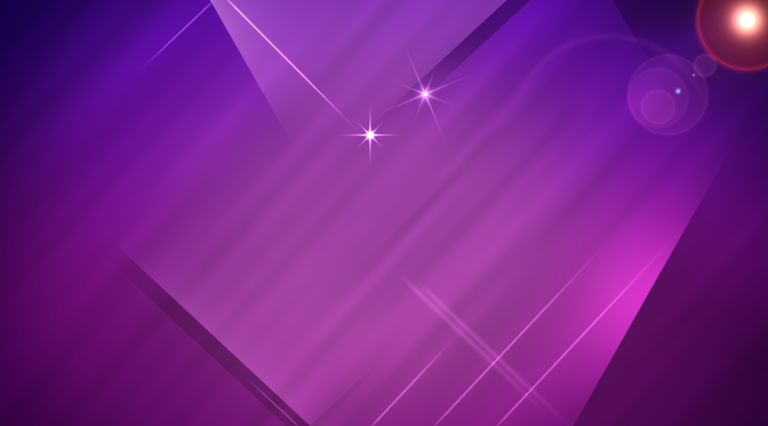
A Shadertoy shader for this background:

```glsl
// Violet abstract backdrop: a tilted-streak gradient cut by glowing panel edges,
// with thin light strokes, two star glints and a lens flare in the upper right.
// Coordinates are in canvas heights, origin at the lower left.

const float DESIGN_ASPECT = 1.803;
const vec2  GLOW_CENTER = vec2(0.92, 0.44);
const vec2  GLOW_RADII  = vec2(0.95, 0.85);
const vec2  STREAK_DIR  = vec2(0.68, 0.73);
const float STREAK_GAIN = 0.26;
const vec3 CENTER_LOW = vec3(0.64, 0.25, 0.58), CENTER_HIGH = vec3(0.60, 0.25, 0.70);
const vec3 MID_LOW    = vec3(0.47, 0.06, 0.49), MID_HIGH    = vec3(0.40, 0.06, 0.69);
const vec3 EDGE_LOW   = vec3(0.21, 0.00, 0.27), EDGE_HIGH   = vec3(0.09, 0.00, 0.29);
const vec3 STROKE_TINT = vec3(0.72, 0.52, 0.68);
const vec3 GHOST_TINT  = vec3(0.30, 0.16, 0.16);
const vec2 FLARE_POS   = vec2(1.754, 0.953);
const float FLARE_RING = 0.117;

float hash(vec2 p) {
    return fract(sin(dot(p, vec2(127.1, 311.7))) * 43758.55);
}

float noise(vec2 p) {
    vec2 i = floor(p), f = fract(p);
    f = f * f * (3.0 - 2.0 * f);
    return mix(mix(hash(i), hash(i + vec2(1, 0)), f.x),
               mix(hash(i + vec2(0, 1)), hash(i + vec2(1, 1)), f.x), f.y);
}

// x: position along a-b (0..1 inside), y: signed distance, positive on the left
vec2 lineSpace(vec2 p, vec2 a, vec2 b) {
    vec2 d = b - a, q = p - a;
    return vec2(dot(q, d) / dot(d, d), (d.x * q.y - d.y * q.x) / length(d));
}

float cover(float d) {
    float w = 1.0 / iResolution.y;
    return smoothstep(-w, w, d);
}

// Soft stroke, brightest at a and fading out towards b
float stroke(vec2 p, vec2 a, vec2 b, float width) {
    vec2 s = lineSpace(p, a, b);
    float k = s.y / max(width, 0.7 / iResolution.y);
    return exp(-k * k) * smoothstep(-0.05, 0.08, s.x) * smoothstep(1.0, 0.45, s.x);
}

float star(vec2 p, float turn, float size) {
    float sum = exp(-dot(p, p) / (size * size * 0.009));
    for (int i = 0; i < 4; i++) {
        float a = turn + float(i) * 0.7854;
        vec2 q = vec2(dot(p, vec2(cos(a), sin(a))), dot(p, vec2(-sin(a), cos(a))));
        float reach = size * (i % 2 == 0 ? 1.0 : 0.6);
        float taper = max(0.0, 1.0 - abs(q.x) / reach);
        float k = q.y / max(0.003 * taper, 0.7 / iResolution.y);
        sum += 0.8 * taper * taper * exp(-k * k);
    }
    return sum;
}

// Faint translucent disc with a brighter rim
float ghost(vec2 p, vec2 c, float r) {
    float d = length(p - c) - r;
    return 0.28 * cover(-d) + 0.18 * exp(-d * d / 0.000016);
}

vec3 backdrop(vec2 p) {
    float d = length((p - GLOW_CENTER) / GLOW_RADII);
    float high = smoothstep(0.25, 1.0, p.y);
    vec3 col = mix(mix(CENTER_LOW, CENTER_HIGH, p.y), mix(MID_LOW, MID_HIGH, high),
                   smoothstep(0.2, 0.78, d));
    col = mix(col, mix(EDGE_LOW, EDGE_HIGH, high), smoothstep(0.66, 1.16, d));
    vec2 s = vec2(dot(p, vec2(STREAK_DIR.y, -STREAK_DIR.x)), dot(p, STREAK_DIR));
    float n = 0.5 * noise(s * vec2(11.0, 1.4) + 7.0) + 0.5 * noise(s * vec2(30.0, 2.2));
    col *= 1.0 + STREAK_GAIN * (n - 0.52);
    float shade = stroke(p, vec2(1.36, 0.76), vec2(0.85, 0.20), 0.025)
                + stroke(p, vec2(1.17, 0.70), vec2(0.75, 0.24), 0.014);
    return col * (1.0 - 0.09 * shade);
}

vec3 panels(vec3 col, vec2 p) {
    // Upper panel between the left wedge and the dark diagonal band
    vec2 wedge = lineSpace(p, vec2(0.493, 1.0), vec2(0.681, 0.671));
    vec2 band = lineSpace(p, vec2(0.962, 0.789), vec2(1.190, 1.0));
    float lit = cover(wedge.y) * cover(band.y) * smoothstep(0.64, 1.0, p.y);
    col += lit * (vec3(0.12, 0.13, 0.04) + vec3(0.20, 0.19, 0.14) * exp(-wedge.y / 0.09));
    col *= 1.0 - 0.30 * cover(-band.y) * cover(band.y + 0.037) * smoothstep(-0.1, 0.7, band.x);
    // Dim the space between the band and the upper right corner
    col *= 1.0 - 0.22 * smoothstep(0.0, 0.3, -band.y) * smoothstep(0.6, 1.0, p.y);
    vec2 corner = lineSpace(p, vec2(1.437, 1.0), vec2(1.526, 0.854));
    col *= 1.0 - 0.25 * cover(corner.y) * smoothstep(1.1, 0.3, corner.x);

    // Lower left panel with a shadow along its edge
    vec2 left = lineSpace(p, vec2(0.235, 0.460), vec2(0.728, 0.0));
    float rise = smoothstep(0.0, 0.45, left.x);
    col += vec3(0.10, 0.12, 0.11) * cover(left.y) * exp(-max(left.y, 0.0) / 0.11) * rise
         * smoothstep(1.35, 0.8, left.x);
    col *= 1.0 - rise * cover(-left.y) * (0.14 + 0.14 * cover(left.y + 0.038));
    vec2 fold = lineSpace(p, vec2(0.728, 0.0), vec2(0.94, 0.20));
    col *= 1.0 - 0.10 * cover(-fold.y) * exp(min(fold.y, 0.0) / 0.12) * smoothstep(1.0, 0.2, fold.x);

    // Lower right magenta panel
    vec2 right = lineSpace(p, vec2(1.354, 0.014), vec2(1.667, 0.566));
    float blob = exp(-pow((right.x - 0.53) / 0.33, 2.0) - pow(right.y / 0.15, 2.0));
    col += vec3(0.38, 0.12, 0.31) * blob * cover(right.y);
    return col * (1.0 - 0.27 * cover(-right.y) * smoothstep(1.0, 0.5, right.x));
}

vec3 lights(vec2 p) {
    float s = 0.75 * stroke(p, vec2(0.535, 1.0), vec2(0.85, 0.683), 0.0022)
            + 0.40 * stroke(p, vec2(0.498, 0.995), vec2(0.317, 0.824), 0.002)
            + 0.28 * stroke(p, vec2(0.70, 0.0), vec2(0.57, 0.121), 0.002);
    // Parallel rising strokes, then the pair that crosses them
    for (int i = 0; i < 3; i++) {
        float k = float(i);
        vec2 a = vec2(0.873 + 0.147 * k, 0.0);
        s += 0.36 * stroke(p, a, a + vec2(0.94, 1.0) * (i == 0 ? 0.21 : 0.45), 0.0025);
    }
    for (int i = 0; i < 2; i++) {
        vec2 a = vec2(0.951 + 0.045 * float(i), 0.343 - 0.02 * float(i));
        s += 0.14 * stroke(p, a, a + vec2(0.38, -0.36), 0.006);
    }
    vec3 light = STROKE_TINT * s;
    light += vec3(0.85, 0.8, 0.85) * star(p - vec2(0.869, 0.683), 0.0, 0.085);
    light += vec3(0.75, 0.65, 0.7) * 0.5 * star(p - vec2(0.998, 0.779), 0.40, 0.15);

    // Lens flare: core, halo, red ring, ghosts and sparks
    float r = length(p - FLARE_POS), rim = (r - FLARE_RING) / 0.006;
    light += vec3(1.0, 0.9, 0.75) * exp(-r * r / 0.0011) + vec3(0.68, 0.36, 0.16) * exp(-r / 0.052);
    light += vec3(0.14, 0.02, -0.06) * cover(FLARE_RING - r) + vec3(0.22, 0.05, 0.0) * exp(-rim * rim);
    float g = ghost(p, vec2(1.655, 0.847), 0.026) + 0.7 * ghost(p, vec2(1.568, 0.777), 0.094)
            + 0.5 * ghost(p, vec2(1.545, 0.770), 0.070) + 0.7 * ghost(p, vec2(1.545, 0.749), 0.040);
    float arc = (length(p - vec2(1.432, 0.68)) - 0.235) / 0.008;
    g += 0.17 * exp(-arc * arc) * smoothstep(0.70, 0.90, p.y);
    vec2 spark = p - vec2(1.592, 0.786), glint = p - vec2(1.629, 0.824);
    light += vec3(0.3, 0.65, 0.5) * (exp(-dot(spark, spark) / 0.00003) + 0.6 * exp(-dot(glint, glint) / 0.00001));
    return light + GHOST_TINT * g;
}

void mainImage(out vec4 fragColor, in vec2 fragCoord) {
    vec2 p = fragCoord / iResolution.xy * vec2(DESIGN_ASPECT, 1.0);
    vec3 col = panels(backdrop(p), p) + lights(p);
    fragColor = vec4(clamp(col, 0.0, 1.0), 1.0);
}
```
